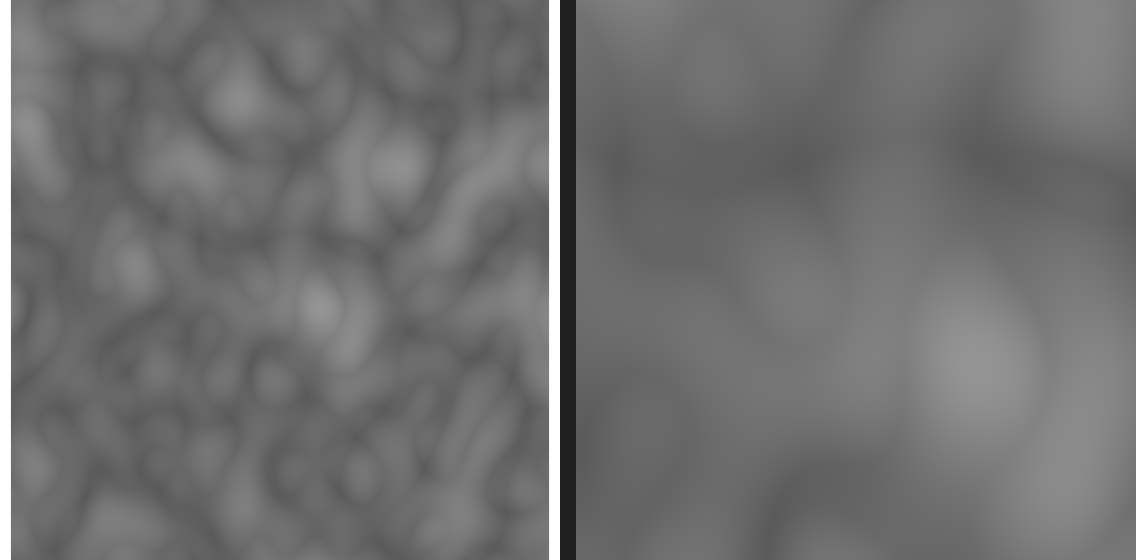
Left: the whole. Right: its middle third, enlarged.
Give the GLSL for this texture, as a WebGL 2 fragment shader.

```glsl
#version 300 es
precision highp float;
// Soft grey turbulence with dark creases, on a panel with white side margins.

uniform vec2 u_resolution;
out vec4 outColor;

const vec2 BASE_FREQUENCY = vec2(5.2, 4.1); // cells across the canvas
const int OCTAVES = 2;
const float LACUNARITY = 2.0;
const float PERSISTENCE = 0.5;
const float CREASE_SOFTNESS = 0.012;
const float CREASE_GREY = 0.352;
const float CONTRAST = 0.315;
const float MARGIN = 0.0195;
const vec3 MARGIN_COLOR = vec3(1.0);
const vec2 SEED = vec2(37.3, 81.6);
const float TAU = 6.28319;

// Integer hash of a lattice point, from 0 to 1
float hash(vec2 cell) {
    uvec2 q = uvec2(ivec2(cell)) * uvec2(1597u, 7919u);
    uint h = (q.x ^ (q.y << 8)) * 40503u + q.y;
    h = (h ^ (h >> 15)) * 73471u;
    h = (h ^ (h >> 13)) * 60493u;
    h ^= h >> 16;
    return float(h & 65535u) / 65536.0;
}

// Contribution of the unit gradient at one cell corner
float cornerSlope(vec2 cell, vec2 corner, vec2 offset) {
    float angle = TAU * hash(cell + corner);
    return dot(vec2(cos(angle), sin(angle)), offset - corner);
}

float gradientNoise(vec2 p) {
    vec2 cell = floor(p);
    vec2 f = p - cell;
    vec2 fade = f * f * f * (f * (f * 6.0 - 15.0) + 10.0);
    float low = mix(cornerSlope(cell, vec2(0.0, 0.0), f),
                    cornerSlope(cell, vec2(1.0, 0.0), f), fade.x);
    float high = mix(cornerSlope(cell, vec2(0.0, 1.0), f),
                     cornerSlope(cell, vec2(1.0, 1.0), f), fade.x);
    return mix(low, high, fade.y);
}

// Sum of folded noise octaves; the folds form the creases
float turbulence(vec2 p) {
    float sum = 0.0;
    float amplitude = 1.0;
    for (int i = 0; i < OCTAVES; i++) {
        float n = gradientNoise(p);
        sum += amplitude * (sqrt(n * n + CREASE_SOFTNESS * CREASE_SOFTNESS) - CREASE_SOFTNESS);
        p = p * LACUNARITY + SEED;
        amplitude *= PERSISTENCE;
    }
    return sum;
}

void main() {
    vec2 uv = gl_FragCoord.xy / u_resolution;
    float grey = CREASE_GREY + CONTRAST * turbulence(uv * BASE_FREQUENCY + SEED);

    // Side margins with an antialiased edge
    float inset = min(uv.x, 1.0 - uv.x) - MARGIN;
    float panel = clamp(inset * u_resolution.x + 0.5, 0.0, 1.0);
    outColor = vec4(mix(MARGIN_COLOR, vec3(grey), panel), 1.0);
}
```
